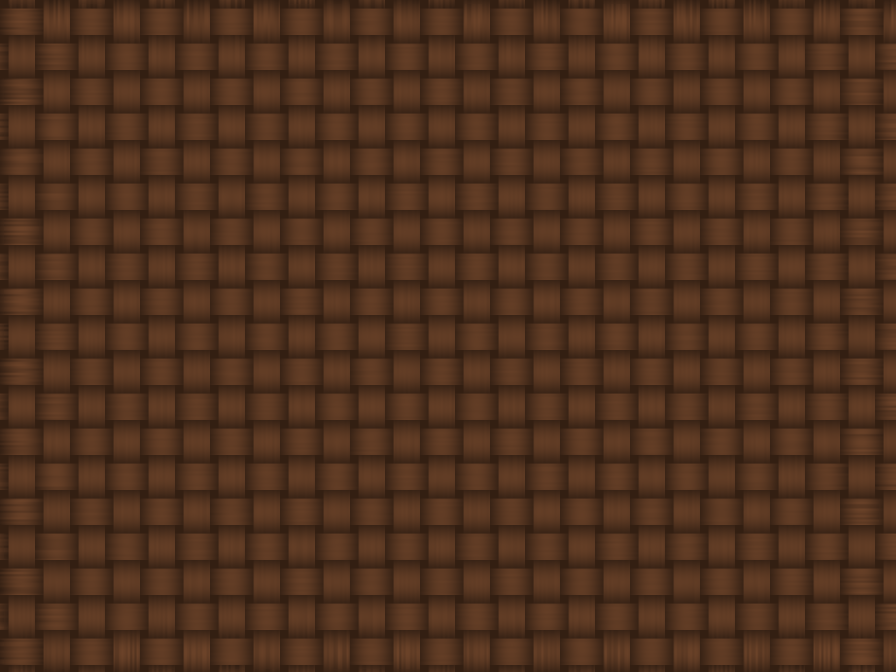
Give the GLSL for this pattern, as a WebGL 1 fragment shader.

```glsl
precision highp float;
// Plain basket weave of brown strips with shaded bends, fine grain and frayed borders.

uniform vec2 u_resolution;

const float PI = 3.14159265;
const float ROWS = 19.2;         // strips down the canvas height
const float HALF_WIDTH = 0.378;  // half a strip, in cells
const float OFFSET = 0.122;      // first cell border from the top left
const vec3 STRIP = vec3(0.382, 0.237, 0.145);
const vec3 GAP = vec3(0.20, 0.12, 0.07);

float hash(vec2 p) {
  vec3 q = fract(vec3(p.xyx) * 0.1031);
  q += dot(q, q.yzx + 33.33);
  return fract((q.x + q.y) * q.z);
}

float valueNoise(vec2 p) {
  vec2 cell = floor(p);
  vec2 f = fract(p);
  f = f * f * (3.0 - 2.0 * f);
  float low = mix(hash(cell), hash(cell + vec2(1.0, 0.0)), f.x);
  float high = mix(hash(cell + vec2(0.0, 1.0)), hash(cell + vec2(1.0, 1.0)), f.x);
  return mix(low, high, f.y);
}

// Fibres run along the strip and fray towards the canvas border.
float grain(float along, float across, float border, float seed) {
  float fibre = valueNoise(vec2(along * 0.7 + seed, across * 16.0 + seed)) - 0.5;
  float fray = smoothstep(0.8, 1.0, border);
  float wear = 0.5 + hash(vec2(floor(across), floor(along) + seed));
  return 1.0 + fibre * (0.06 + 0.18 * fray * wear);
}

// lift is 1 on top of a crossing and -1 below it; side is the place across.
vec3 stripColor(float lift, float side, float fibres) {
  float bend = 0.39 + 0.61 * (0.5 + 0.5 * lift);
  float edge = side / HALF_WIDTH;
  float roundness = 1.0 - 0.03 * edge * edge;
  return STRIP * bend * roundness * fibres;
}

float stripMask(float side, float pixel) {
  return smoothstep(-0.5 * pixel, 0.5 * pixel, HALF_WIDTH - abs(side));
}

void main() {
  // Square cells, counted from the top left
  vec2 fromTop = vec2(gl_FragCoord.x, u_resolution.y - gl_FragCoord.y);
  float pixel = ROWS / u_resolution.y;
  vec2 p = fromTop * pixel - OFFSET;
  vec2 cell = floor(p);
  vec2 local = fract(p) - 0.5;
  vec2 border = abs(fromTop / u_resolution * 2.0 - 1.0);

  // Alternate which strip lies on top
  float over = 1.0 - 2.0 * mod(cell.x + cell.y, 2.0);
  float weftGrain = grain(p.x, p.y, border.x, 17.0);
  float warpGrain = grain(p.y, p.x, border.y, 61.0);
  vec3 weft = stripColor(over * cos(PI * local.x), local.y, weftGrain);
  vec3 warp = stripColor(-over * cos(PI * local.y), local.x, warpGrain);
  float weftMask = stripMask(local.y, pixel);
  float warpMask = stripMask(local.x, pixel);

  // Gap, lower strip, upper strip
  vec3 weftOnTop = mix(mix(GAP, warp, warpMask), weft, weftMask);
  vec3 warpOnTop = mix(mix(GAP, weft, weftMask), warp, warpMask);
  vec3 color = over > 0.0 ? weftOnTop : warpOnTop;
  gl_FragColor = vec4(color, 1.0);
}
```
